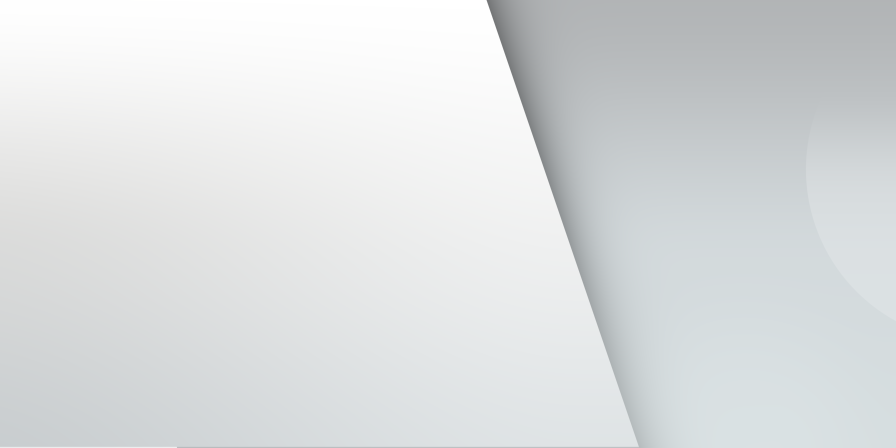
Give the GLSL for this background, as a WebGL 1 fragment shader.

```glsl
precision highp float;
// A pale slanted panel over a cool grey backdrop: smooth vertical ramps shade
// both surfaces, a soft shadow falls right of the slanted edge, and a faint
// disc and a low glow light the backdrop. Units: canvas height = 1, x in 0..2.
uniform vec2 u_resolution;

const vec2 EDGE_TOP = vec2(1.086, 1.0);
const vec2 EDGE_BOTTOM = vec2(1.427, 0.0);
const vec3 WHITE = vec3(1.0);

// Signed distance to the line a-b, positive on its right when b lies above a.
float lineDistance(vec2 p, vec2 a, vec2 b) {
  vec2 along = normalize(b - a);
  return dot(p - a, vec2(along.y, -along.x));
}

// Antialiased step: 0 below zero distance, 1 above it.
float cover(float distance, float pixel) {
  return smoothstep(-0.7 * pixel, 0.7 * pixel, distance);
}

// Smooth ramp through three colours, the middle one at position mid.
vec3 ramp3(vec3 a, vec3 b, vec3 c, float mid, float t) {
  vec3 firstHalf = mix(a, b, smoothstep(0.0, 1.0, t / mid * 0.85 + 0.075));
  return mix(firstHalf, c, smoothstep(mid * 0.7, 1.15, t));
}

// White panel, darkening downward and more strongly toward the left.
vec3 panelColor(vec2 p) {
  float depth = 1.0 - p.y;
  vec3 left = ramp3(WHITE, vec3(0.865, 0.865, 0.86),
                    vec3(0.775, 0.795, 0.805), 0.52, depth);
  vec3 right = ramp3(WHITE, vec3(0.945, 0.947, 0.946),
                     vec3(0.865, 0.885, 0.893), 0.55, depth);
  return mix(left, right, smoothstep(-0.15, 1.3, p.x));
}

// Grey backdrop with a low glow and a large faint disc at the right.
vec3 backdropColor(vec2 p, float pixel) {
  float depth = 1.0 - p.y;
  vec3 color = ramp3(vec3(0.695, 0.705, 0.712), vec3(0.825, 0.850, 0.860),
                     vec3(0.842, 0.873, 0.880), 0.55, depth);
  float glow = 1.0 - smoothstep(0.08, 0.36, length(p - vec2(1.66, 0.06)));
  color += 0.013 * glow;
  float disc = cover(0.386 - length(p - vec2(2.185, 0.622)), pixel);
  float discFade = 1.0 - smoothstep(0.56, 0.80, p.y);
  return mix(color, vec3(0.93, 0.94, 0.945), 0.30 * disc * discFade);
}

// Shadow darkness at a distance from the edge, weaker toward the bottom.
float edgeShadow(float distance, float height) {
  float d = max(distance, 0.0);
  float strength = mix(0.16, 0.36, smoothstep(0.0, 0.75, height));
  return strength * exp(-d / 0.055 - d * d / 0.025);
}

void main() {
  float pixel = 1.0 / u_resolution.y;
  vec2 p = gl_FragCoord.xy / u_resolution * vec2(2.0, 1.0);
  float edge = lineDistance(p, EDGE_BOTTOM, EDGE_TOP);

  // Backdrop and the shadow cast on it
  vec3 backdrop = backdropColor(p, pixel) * (1.0 - edgeShadow(edge, p.y));

  // Panel with a hairline along its foot, bright at the left
  vec3 panel = panelColor(p);
  vec3 hairline = mix(WHITE, vec3(0.66, 0.67, 0.68), cover(p.x - 0.395, pixel));
  panel = mix(panel, hairline, 0.6 * cover(0.0026 - p.y, pixel));

  gl_FragColor = vec4(mix(panel, backdrop, cover(edge, pixel)), 1.0);
}
```
